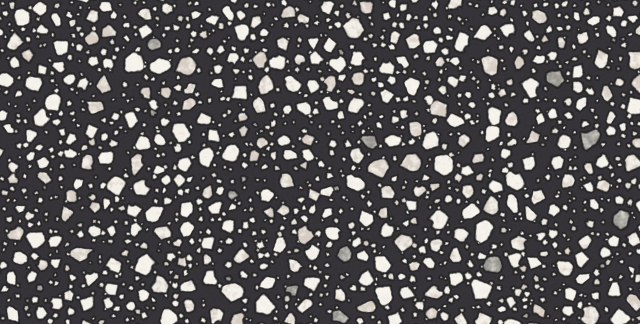
Write a Shadertoy shader that draws this texture.

```glsl
const float TAU = 6.2831853;
const float CHIP_ROWS = 13.0;
const float GRAIN_ROWS = 30.0;
const float CHIP_LAYER = 1.0;
const float GRAIN_LAYER = 2.0;

const vec3 BINDER = vec3(0.212, 0.202, 0.222);
const vec3 BINDER_DARK = vec3(0.155, 0.152, 0.158);
const vec3 IVORY = vec3(0.962, 0.950, 0.922);
const vec3 BEIGE = vec3(0.815, 0.770, 0.730);
const vec3 GREY = vec3(0.58, 0.57, 0.55);

vec2 hash2(vec2 p) {
    vec3 q = fract(p.xyx * vec3(0.1031, 0.1030, 0.0973));
    q += dot(q, q.yzx + 33.33);
    return fract((q.xx + q.yz) * q.zy);
}

float cornerSlope(vec2 corner, vec2 offset) {
    float angle = TAU * hash2(corner + 57.0).x;
    return dot(vec2(cos(angle), sin(angle)), offset);
}

float gradientNoise(vec2 p) {
    vec2 i = floor(p), f = fract(p);
    vec2 u = f * f * f * (f * (f * 6.0 - 15.0) + 10.0);
    vec2 e = vec2(1.0, 0.0);
    float low = mix(cornerSlope(i, f), cornerSlope(i + e, f - e), u.x);
    float high = mix(cornerSlope(i + e.yx, f - e.yx), cornerSlope(i + 1.0, f - 1.0), u.x);
    return mix(low, high, u.y);
}

float smoothMax(float a, float b, float k) {
    float h = max(k - abs(a - b), 0.0) / k;
    return max(a, b) + 0.25 * h * h * k;
}

// Jittered centre of a stone, in cells of its layer
vec2 stoneCentre(vec2 cell, float layer) {
    return cell + 0.5 + 0.76 * (hash2(cell + 71.0 * layer) - 0.5);
}

// Random radius that never reaches past half way to the nearest neighbour
float stoneRadius(vec2 cell, float layer, float smallest, float bias) {
    vec2 centre = stoneCentre(cell, layer);
    float nearest = 1.0;
    for (int k = 0; k < 9; k++) {
        vec2 offset = vec2(k % 3, k / 3) - 1.0;
        if (k != 4) nearest = min(nearest, distance(centre, stoneCentre(cell + offset, layer)));
    }
    float size = pow(hash2(cell + 19.0 * layer + 7.0).x, bias);
    return (0.52 * nearest - 0.02) * mix(smallest, 1.0, size);
}

float chipRadius(vec2 cell) {
    return min(stoneRadius(cell, CHIP_LAYER, 0.58, 0.5), 0.46);
}

// Free distance from a point to the large chips, in chip cells
float chipClearance(vec2 point) {
    float clearance = 1.0;
    for (int k = 0; k < 9; k++) {
        vec2 cell = floor(point) + vec2(k % 3, k / 3) - 1.0;
        clearance = min(clearance, distance(point, stoneCentre(cell, CHIP_LAYER)) - chipRadius(cell));
    }
    return clearance;
}

float grainRadius(vec2 cell) {
    float ratio = GRAIN_ROWS / CHIP_ROWS;
    float room = chipClearance(stoneCentre(cell, GRAIN_LAYER) / ratio) * ratio;
    return min(stoneRadius(cell, GRAIN_LAYER, 0.28, 1.2), room - 0.03);
}

// Broken pebble: random half planes inside a disc, sometimes notched
float stoneDistance(vec2 p, float radius, vec2 seed) {
    vec2 traits = hash2(seed + 3.0);
    float turn = TAU * traits.x;
    p = mat2(cos(turn), sin(turn), -sin(turn), cos(turn)) * p / radius;
    p.y *= mix(1.0, 1.4, traits.y * traits.y);
    float d = length(p) - 1.04;
    int sides = 4 + int(4.0 * hash2(seed + 11.0).x);
    for (int i = 0; i < sides; i++) {
        vec2 h = hash2(seed + 13.7 * float(i + 2));
        float angle = TAU * (float(i) + 0.75 * h.x) / float(sides);
        d = smoothMax(d, dot(p, vec2(cos(angle), sin(angle))) - mix(0.56, 1.03, h.y), 0.13);
    }
    vec2 notch = hash2(seed + 29.0);
    if (notch.x < 0.4) {
        float angle = TAU * notch.y;
        d = smoothMax(d, 0.55 - distance(p, 1.15 * vec2(cos(angle), sin(angle))), 0.2);
    }
    return radius * (d + 0.07 * gradientNoise(p * 3.0 + seed));
}

// Nearest stone of a layer: x = distance in canvas heights, yz = seed
vec3 nearestStone(vec2 uv, float rows, float layer, vec3 nearest) {
    vec2 p = uv * rows;
    for (int k = 0; k < 9; k++) {
        vec2 cell = floor(p) + vec2(k % 3, k / 3) - 1.0;
        vec2 local = p - stoneCentre(cell, layer);
        if (length(local) > 0.52 + 0.01 * rows) continue;
        float radius = layer == CHIP_LAYER ? chipRadius(cell) : grainRadius(cell);
        if (radius < 0.07) continue;
        vec2 seed = cell + 131.0 * layer;
        float d = stoneDistance(local, radius, seed) / rows;
        if (d < nearest.x) nearest = vec3(d, seed);
    }
    return nearest;
}

vec3 stoneColour(vec2 uv, vec2 seed) {
    vec2 tint = hash2(seed + 41.0);
    float cloud = gradientNoise(uv * 45.0 + seed) + 0.5 * gradientNoise(uv * 110.0 + seed);
    float stain = smoothstep(0.5, 1.1, tint.x + 0.55 * cloud);
    vec3 colour = mix(IVORY, BEIGE, 0.85 * stain);
    float grey = step(0.965, tint.y) * (0.75 + 0.6 * cloud);
    return mix(colour, GREY, clamp(grey, 0.0, 1.0)) + 0.025 * cloud;
}

void mainImage(out vec4 fragColor, in vec2 fragCoord) {
    vec2 uv = fragCoord / iResolution.y;
    vec3 stone = nearestStone(uv, CHIP_ROWS, CHIP_LAYER, vec3(1.0, 0.0, 0.0));
    stone = nearestStone(uv, GRAIN_ROWS, GRAIN_LAYER, stone);

    // Binder darkens in a thin rim around every stone
    float rim = smoothstep(0.005, 0.009, stone.x);
    vec3 binder = mix(BINDER_DARK, BINDER, rim) + 0.012 * gradientNoise(uv * 120.0);

    float edge = max(0.0034, 0.7 / iResolution.y);
    float cover = 1.0 - smoothstep(-edge, edge, stone.x);
    fragColor = vec4(mix(binder, stoneColour(uv, stone.yz), cover), 1.0);
}
```
